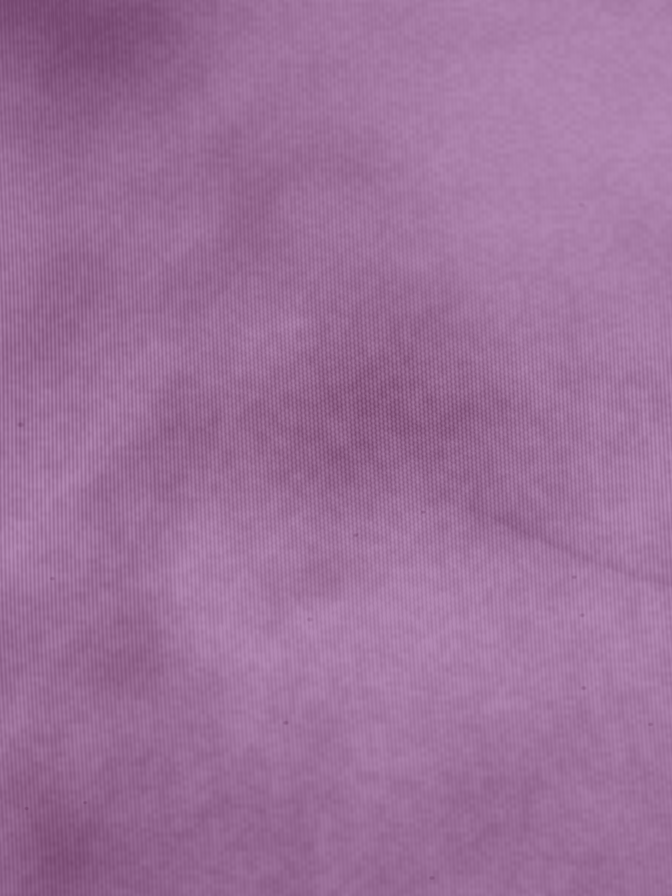
Write a WebGL 2 fragment shader that draws this texture.

```glsl
#version 300 es
precision highp float;

uniform vec2 u_resolution;
out vec4 fragColor;

float hash(vec2 p) {
    p = fract(p * vec2(0.1031, 0.1137));
    p += dot(p, p.yx + 33.33);
    return fract((p.x + p.y) * p.x * 17.3);
}

float noise(vec2 p) {
    vec2 cell = floor(p), f = fract(p);
    f = f * f * (3.0 - 2.0 * f);
    return mix(mix(hash(cell), hash(cell + vec2(1, 0)), f.x),
               mix(hash(cell + vec2(0, 1)), hash(cell + vec2(1, 1)), f.x), f.y);
}

float fbm(vec2 p) {
    float sum = 0.0, amp = 0.5;
    for (int i = 0; i < 5; i++) {
        sum += amp * (noise(p) - 0.5);
        p = mat2(1.6, 1.2, -1.2, 1.6) * p + 7.3;
        amp *= 0.5;
    }
    return sum;
}

// Soft elliptical patch, 1 at its centre
float patchAt(vec2 p, vec2 centre, vec2 radius) {
    vec2 d = (p - centre) / radius;
    return exp(-dot(d, d));
}

// Vertical ribs of knit, with stitches staggered from rib to rib
float knit(vec2 p) {
    float bend = 0.012 * noise(p * 3.0 + 4.0) + 0.03 * p.y;
    float rib = (p.x + bend) * (215.0 + 10.0 * p.y);
    float row = p.y * 180.0 + 0.5 * floor(rib) + 1.5 * noise(p * 9.0);
    float visible = 1.0 - smoothstep(0.5, 0.8, fwidth(rib));
    float groove = cos(6.2832 * (fract(rib) - 0.5));
    float stitch = cos(6.2832 * row);
    float focus = patchAt(p, vec2(0.44, 0.54), vec2(0.22, 0.2));
    return visible * (groove * (0.8 + 0.2 * focus) + 0.55 * stitch * focus);
}

// Sparse dark lint
float specks(vec2 p) {
    vec2 q = p * 24.0, cell = floor(q);
    vec2 centre = 0.25 + 0.5 * vec2(hash(cell + 13.0), hash(cell + 29.0));
    float d = length((q - cell - centre) * vec2(1.0, 1.3));
    float size = 0.03 + 0.05 * hash(cell + 83.0);
    return step(0.96, hash(cell + 51.0)) * (1.0 - smoothstep(size * 0.4, size + 0.05, d));
}

void main() {
    vec2 p = gl_FragCoord.xy / u_resolution.y;
    vec2 warped = p + 0.11 * vec2(fbm(p * 8.0), fbm(p * 8.0 + 19.0));

    // Broad light, brighter toward the right and lower middle
    float tone = 0.70 + 0.24 * smoothstep(0.25, 0.65, p.x) * smoothstep(0.45, 0.75, p.y);
    tone += 0.26 * patchAt(p, vec2(0.52, 0.31), vec2(0.28, 0.10));
    tone -= 0.34 * smoothstep(0.2, 0.0, p.y);
    tone -= 0.16 * smoothstep(0.35, 0.0, p.x);

    // Worn and stained areas
    float stain = 0.62 * patchAt(warped, vec2(0.44, 0.56), vec2(0.14, 0.12));
    stain += 0.38 * patchAt(warped, vec2(0.29, 0.51), vec2(0.14, 0.09));
    stain += 0.36 * patchAt(warped, vec2(0.29, 0.78), vec2(0.06, 0.08));
    stain += 0.22 * patchAt(warped, vec2(0.40, 0.83), vec2(0.06, 0.05));
    stain += 0.36 * patchAt(warped, vec2(0.37, 0.36), vec2(0.06, 0.03));
    stain += 0.42 * patchAt(warped, vec2(0.14, 0.27), vec2(0.07, 0.06));
    stain += 0.48 * patchAt(warped, vec2(0.05, 0.09), vec2(0.07, 0.09));
    stain += 0.25 * patchAt(warped, vec2(0.06, 0.66), vec2(0.10, 0.08));
    tone -= stain + 0.95 * patchAt(warped, vec2(0.01, 1.0), vec2(0.20, 0.13));

    // Rounded mottling, and folds that climb to the right
    vec2 fold = mat2(0.6, -0.8, 0.8, 0.6) * p;
    tone += 0.60 * fbm(p * 7.0 + 3.0);
    tone += 0.60 * fbm(fold * vec2(7.0, 18.0) + 5.0) * smoothstep(0.65, 0.2, p.x);
    tone += 0.28 * fbm(p * vec2(9.0, 24.0) + 11.0) * smoothstep(0.2, 0.6, p.x);

    // Shallow crease falling to the right
    float crease = p.y - (0.44 - 0.33 * (p.x - 0.48)) - 0.008 * sin(p.x * 16.0);
    float along = smoothstep(0.44, 0.58, p.x);
    tone -= along * 0.26 * exp(-abs(crease) * 110.0);
    tone -= along * 0.20 * smoothstep(-0.004, 0.004, crease) * exp(-max(crease, 0.0) * 16.0);

    // Weave, sharpest in the middle and blurred toward the upper right
    float sharp = 0.07 + 0.21 * exp(-pow((p.y - 0.53) / 0.30, 2.0));
    sharp *= 1.0 - 0.85 * smoothstep(0.35, 0.6, p.x) * smoothstep(0.55, 0.75, p.y);
    sharp += 0.09 * smoothstep(0.3, 0.0, p.x);
    tone += sharp * knit(p);

    // Fibre grain and lint
    tone += 0.24 * (noise(p * vec2(150.0, 190.0)) - 0.5);
    tone += 0.20 * (noise(p * 75.0 + 9.0) - 0.5) * smoothstep(0.9, 0.5, p.y);
    tone -= 0.55 * specks(p) * smoothstep(0.95, 0.6, p.y);

    vec3 colour = mix(vec3(0.525, 0.35, 0.512), vec3(0.672, 0.507, 0.672), clamp(tone + 0.04, -0.4, 1.2));
    colour += vec3(0.008, 0.0, -0.012) * stain;
    fragColor = vec4(colour, 1.0);
}
```
